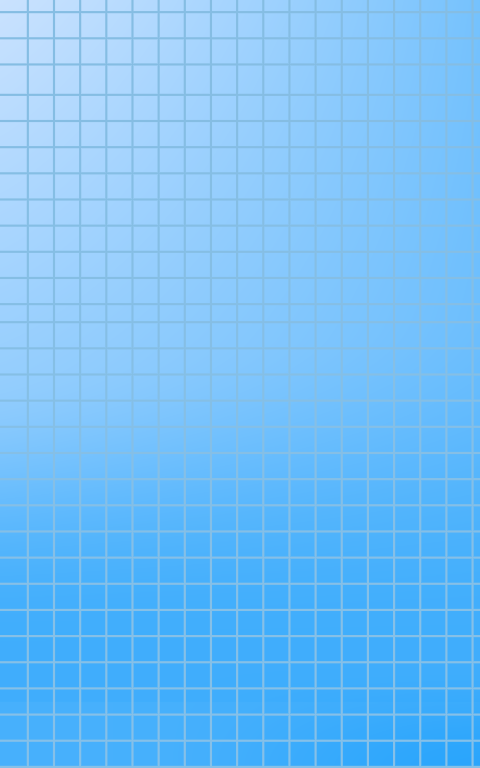
This pattern is drawn by a Shadertoy shader. Its source:

```glsl
#define PITCH 0.0545
#define LINE_WIDTH 0.0045
#define COLUMN_START 0.0580
#define ROW_STARTS vec3(0.0253, 0.1976, 0.6712)
#define BAND_CUTS vec2(0.1656, 0.6500)
#define LINE_TOP vec3(0.520, 0.740, 0.888)
#define LINE_BOTTOM vec3(0.525, 0.755, 0.910)
#define DEEP_LEVEL 0.250
#define STRIP_TOP 0.914

// Coverage of evenly spaced lines, one of which passes through start
float gridLines(float pos, float start, float pixel) {
    float dist = abs(fract((pos - start) / PITCH + 0.5) - 0.5) * PITCH;
    return clamp((0.5 * LINE_WIDTH - dist) / pixel + 0.5, 0.0, 1.0);
}

// Lightness of the sky: 0 is deep blue, 1 is white; uv.y runs downward
float skyLevel(vec2 uv) {
    float across = pow(uv.x, 1.15);
    float upper = mix(0.79 - 0.42 * uv.y, 0.46 - 0.08 * uv.y, across);
    float fall = smoothstep(0.49 - 0.08 * uv.x, 0.85, uv.y);
    float level = mix(upper, DEEP_LEVEL, fall);

    // Faint pale strip near the bottom and a darker lower right corner
    float strip = smoothstep(STRIP_TOP - 0.001, STRIP_TOP + 0.001, uv.y);
    level += 0.03 * strip * (1.0 - 0.5 * uv.x);
    level -= 0.10 * smoothstep(0.3, 1.0, uv.x) * smoothstep(0.86, 1.0, uv.y);
    return level;
}

vec3 skyColor(float level) {
    return vec3(level, 0.585 + 0.38 * level, 0.985 + 0.015 * level);
}

void mainImage(out vec4 fragColor, in vec2 fragCoord) {
    // Canvas widths, measured from the top left corner
    float pixel = 1.0 / iResolution.x;
    vec2 p = vec2(fragCoord.x, iResolution.y - fragCoord.y) * pixel;
    vec2 uv = p * iResolution.x / iResolution.xy;

    // Three bands of rows, each with its own offset
    float rowStart = p.y < BAND_CUTS.x ? ROW_STARTS.x
                   : p.y < BAND_CUTS.y ? ROW_STARTS.y : ROW_STARTS.z;

    // Columns begin at the first line, leaving the left edge open
    float columns = gridLines(p.x, COLUMN_START, pixel)
                  * step(COLUMN_START - 0.5 * PITCH, p.x);
    float grid = max(columns, gridLines(p.y, rowStart, pixel));

    vec3 lineColor = mix(LINE_TOP, LINE_BOTTOM, uv.y);
    vec3 color = mix(skyColor(skyLevel(uv)), lineColor, grid);
    fragColor = vec4(color, 1.0);
}
```
